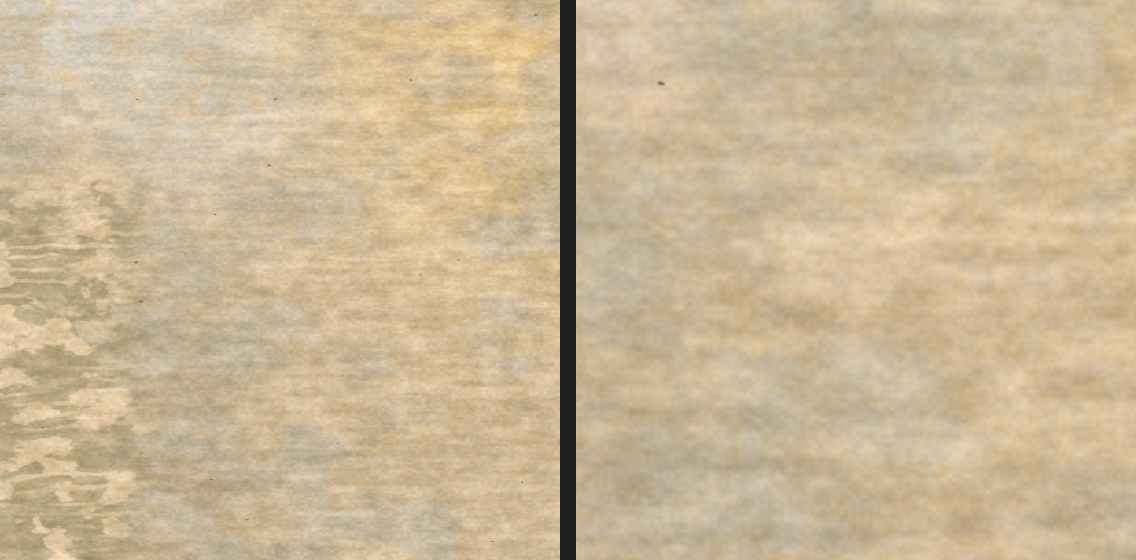
Left, the full canvas; right, a detail of the centre.
Give the GLSL for this texture, as a Shadertoy shader.

```glsl
// Weathered tan concrete floor: pale haze, warm stains, worn cream chips and fine grain.

const vec3 TAN      = vec3(0.815, 0.725, 0.590);
const vec3 TAUPE    = vec3(0.715, 0.650, 0.535);
const vec3 OLIVE    = vec3(0.700, 0.635, 0.490);
const vec3 WARM     = vec3(0.920, 0.785, 0.560);
const vec3 CREAM    = vec3(0.920, 0.815, 0.675);
const vec3 PINK     = vec3(0.890, 0.785, 0.690);
const vec3 HAZE     = vec3(0.865, 0.840, 0.785);
const vec3 COOL     = vec3(0.755, 0.720, 0.630);
const vec3 SPECK    = vec3(0.430, 0.380, 0.310);
const float GRAIN_SCALE  = 190.0;
const float GRAIN_AMOUNT = 0.100;
const float STREAK_AMOUNT = 0.130;
const float RIPPLE_SCALE = 290.0;
const int SPECK_COUNT = 22;

float hash(vec2 p) {
    vec3 q = fract(vec3(p.xyx) * 0.1031);
    q += dot(q, q.yzx + 33.33);
    return fract((q.x + q.y) * q.z);
}

float noise(vec2 p) {
    vec2 i = floor(p), f = fract(p);
    f = f * f * (3.0 - 2.0 * f);
    return mix(mix(hash(i), hash(i + vec2(1, 0)), f.x),
               mix(hash(i + vec2(0, 1)), hash(i + vec2(1, 1)), f.x), f.y);
}

float fbm(vec2 p) {
    float sum = 0.0, amp = 0.5;
    for (int i = 0; i < 5; i++) {
        sum += amp * noise(p);
        p = mat2(1.6, 1.2, -1.2, 1.6) * p + 17.3;
        amp *= 0.5;
    }
    return sum / 0.97;
}

// Soft elliptical zone: 1 at its centre, 0 far away
float zone(vec2 p, vec2 centre, vec2 radius) {
    vec2 d = (p - centre) / radius;
    return exp(-dot(d, d));
}

// Small dark pits scattered over the floor
float specks(vec2 p) {
    float mask = 0.0;
    for (int i = 0; i < SPECK_COUNT; i++) {
        float id = float(i);
        vec2 centre = vec2(hash(vec2(id, 3.7)), hash(vec2(id, 9.1)));
        float size = mix(0.0015, 0.0045, hash(vec2(id, 5.3)));
        vec2 d = (p - centre) * vec2(0.7, 1.2);
        d += 0.002 * (noise(p * 200.0 + id) - 0.5);
        float strength = mix(0.2, 0.75, hash(vec2(id, 1.9)));
        mask = max(mask, strength * (1.0 - smoothstep(size * 0.4, size, length(d))));
    }
    return mask;
}

void mainImage(out vec4 fragColor, in vec2 fragCoord) {
    vec2 uv = fragCoord / iResolution.xy;
    float broad = fbm(uv * vec2(3.0, 4.5) + 4.0);
    float blotch = fbm(uv * vec2(9.0, 14.0) + 31.0);
    float mottle = fbm(uv * vec2(32.0, 48.0) + 72.0);
    float streak = fbm(uv * vec2(11.0, 95.0) + 11.0);
    vec2 p = uv + 0.16 * (vec2(broad, blotch) - 0.5);

    // Broad stains
    vec3 color = mix(TAN, TAUPE, 0.75 * smoothstep(0.47, 0.72, broad));
    color = mix(color, COOL, 0.65 * smoothstep(0.50, 0.70, blotch));
    color = mix(color, PINK, 0.5 * smoothstep(0.53, 0.30, blotch) * zone(p, vec2(0.32, 0.55), vec2(0.30, 0.35)));

    // Warm glow at the upper right
    float warm = zone(p, vec2(1.02, 0.92), vec2(0.50, 0.42));
    color = mix(color, WARM, warm * (0.25 + 0.65 * smoothstep(0.56, 0.38, blotch)));

    // Pale haze at the upper left, broken by bare patches
    float haze = max(zone(p, vec2(0.06, 0.96), vec2(0.36, 0.20)),
                     0.75 * zone(p, vec2(0.34, 0.82), vec2(0.22, 0.20)));
    color = mix(color, HAZE, haze * smoothstep(0.66, 0.42, mix(blotch, mottle, 0.5)));

    // Olive worn strip along the left side
    float worn = smoothstep(0.34, 0.19, p.x) * smoothstep(0.74, 0.58, p.y);
    color = mix(color, OLIVE, 0.75 * worn);

    // Cream chips and wavy horizontal ripples in the worn strip
    float chipNoise = fbm(uv * vec2(19.0, 34.0) + vec2(5.0, 47.0));
    float chips = smoothstep(0.52, 0.62, chipNoise);
    float phase = uv.y * RIPPLE_SCALE + 7.0 * fbm(uv * vec2(12.0, 20.0)) - 10.0 * uv.x;
    float ripple = smoothstep(0.15, 0.95, sin(phase));
    ripple *= smoothstep(0.44, 0.60, fbm(uv * vec2(6.0, 16.0) + 60.0));
    color = mix(color, CREAM, worn * max(0.8 * chips, 0.65 * ripple));
    float edge = zone(p, vec2(0.18, 0.54), vec2(0.06, 0.20));
    color = mix(color, CREAM, 0.6 * edge * smoothstep(0.47, 0.58, mottle));

    // Brushed streaks, mottling and tinted grain
    color += STREAK_AMOUNT * (streak - 0.5);
    color += vec3(0.17, 0.17, 0.19) * (mottle - 0.5);
    vec2 g = uv * GRAIN_SCALE;
    float grain = 0.6 * noise(g * vec2(0.8, 1.1)) + 0.4 * noise(g * 2.1 + 19.0) - 0.5;
    float tint = noise(g * 0.6 + 83.0) - 0.5;
    color += GRAIN_AMOUNT * grain + 0.045 * tint * vec3(0.6, 0.0, -1.0);

    color = mix(color, SPECK, specks(uv));
    fragColor = vec4(clamp(color, 0.0, 1.0), 1.0);
}
```
